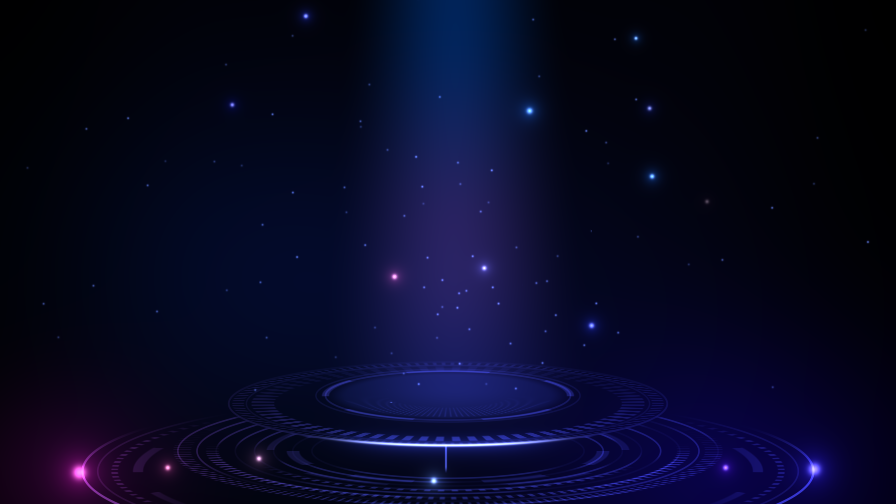
Give the GLSL for this background, as a WebGL 1 fragment shader.

```glsl
precision highp float;
uniform vec2 u_resolution;

const float TAU = 6.2832;

vec2 hash22(vec2 p) {
  vec3 h = fract(p.xyx * vec3(.1031, .1030, .0973));
  h += dot(h, h.yzx + 33.33);
  return fract((h.xx + h.yz) * h.zy);
}

float blob(vec2 p, vec2 center, vec2 size) {
  vec2 q = (p - center) / size;
  return exp(-dot(q, q));
}

// Foreshortened disc: radius, turn from the front, radial gradient
vec3 disc(vec2 p, float y, float tilt) {
  vec2 q = vec2(p.x, (p.y - y) / tilt);
  float r = max(length(q), 1e-4);
  return vec3(r, atan(q.x, -q.y) / TAU, length(vec2(q.x, q.y / tilt)) / r);
}

float ring(vec3 d, float radius, float width) {
  float px = 1.0 / u_resolution.y;
  return 1.0 - smoothstep(width, width + 1.2 * px, abs(d.x - radius) / d.z);
}

float ticks(vec3 d, float inner, float outer, float count, float duty) {
  float px = 1.0 / u_resolution.y;
  float soft = px * d.z;
  float band = smoothstep(-soft, soft, .5 * (outer - inner) - abs(d.x - .5 * (inner + outer)));
  float edge = 2.5 * count * px / (TAU * d.x);
  float t = 2.0 * abs(fract(d.y * count) - .5);
  return band * (1.0 - smoothstep(duty - edge, duty + edge, t));
}

vec3 spark(vec2 p, vec2 center, float size, vec3 tint) {
  float d = length(p - center) / size;
  return tint * .6 * exp(-1.3 * d) + mix(tint, vec3(1), .5) * exp(-8.0 * d * d);
}

vec3 backdrop(vec2 p) {
  vec3 col = vec3(.004, .005, .022) * (1.0 - smoothstep(.45, .88, abs(p.x)));
  col += vec3(.004, .028, .11) * blob(p, vec2(-.40, .46), vec2(.42, .36));
  col += vec3(.008, .018, .085) * blob(p, vec2(.12, .38), vec2(.5, .42));
  col += vec3(.025, .0, .23) * blob(p, vec2(.56, .05), vec2(.36, .27));
  col += vec3(.11, .005, .11) * blob(p, vec2(-.76, .05), vec2(.2, .18));
  // Light beam, azure above and violet midway
  float x = p.x - .015;
  float beam = 1.0 - smoothstep(.0, mix(.30, .22, p.y), abs(x));
  vec3 light = mix(vec3(.07, .075, .22), vec3(.15, .105, .25), smoothstep(.2, .48, p.y));
  light = mix(light, vec3(.0, .13, .31), smoothstep(.52, .95, p.y));
  return col + light * beam * smoothstep(.13, .23, p.y);
}

vec3 dust(vec2 p) {
  vec3 col = vec3(0);
  float density = .035 + .3 * blob(p, vec2(.0, .42), vec2(.24, .26));
  for (int i = 0; i < 2; i++) {
    vec2 g = p / .05 + 40.0 + 31.7 * float(i);
    vec2 cell = floor(g);
    vec2 seed = hash22(cell);
    vec2 spot = .15 + .7 * hash22(cell + 57.0);
    float d = length(g - cell - spot) * .05;
    float on = step(seed.x, density) * step(.2, p.y);
    col += vec3(.36, .46, .85) * on * (.25 + .65 * seed.y) * exp(-d * d / 5e-6);
  }
  return col;
}

vec3 platform(vec2 p) {
  vec3 hue = mix(vec3(.48, .25, .6), vec3(.26, .29, .8), smoothstep(-.7, -.1, p.x));
  vec3 top = disc(p, .199, .19);
  vec3 well = disc(p, .215, .2);
  vec3 mid = disc(p, .105, .2);
  vec3 base = disc(p, .065, .21);
  float front = .5 + .5 * cos(TAU * top.y);
  float below = smoothstep(.43, .45, top.x);
  float sides = smoothstep(.42, .66, abs(p.x));

  // Upper disc
  float upper = (.04 + .2 * front) * ring(top, .435, .0006) + .1 * ring(top, .40, .0003);
  upper += ticks(top, .345, .39, 72.0, .5) * (.07 + .38 * front * front);
  upper += .16 * ticks(top, .405, .428, 150.0, .4);
  upper += ring(well, .243, .0005) * .22 + ring(well, .262, .0003) * .12;
  upper += .3 * ticks(well, .236, .25, 5.0, .55);
  upper += .18 * ticks(well, .12, .21, 110.0, .25) * smoothstep(.22, .17, p.y);

  // Lower rings, each broken into arcs
  float lower = 0.0;
  for (int i = 0; i < 8; i++) {
    float n = float(i);
    float gap = smoothstep(-.5, .4, cos(TAU * mid.y * (2.0 + mod(n, 3.0)) + 1.7 * n));
    lower += ring(mid, .27 + .038 * n, .0004) * .24 * (.25 + gap);
  }
  lower += .2 * ticks(mid, .295, .32, 7.0, .5);
  lower += .16 * ticks(mid, .345, .36, 5.0, .45);
  lower += .4 * ticks(mid, .385, .40, 90.0, .45) * smoothstep(.08, .04, p.y);
  lower += .4 * ticks(mid, .455, .48, 130.0, .45) * smoothstep(.12, .08, p.y);
  lower += .32 * ticks(mid, .51, .545, 190.0, .35) * smoothstep(.15, .05, p.y);
  lower += .22 * ticks(base, .605, .625, 9.0, .55) * sides;
  lower += .28 * ticks(base, .655, .668, 120.0, .45) * sides;
  float lit = smoothstep(.16, .05, p.y);
  lower += (.7 * lit * ring(base, .725, .001) + .18 * ring(base, .695, .0004)) * sides;

  // Bright front rim, its stem and the haze in the well
  float rim = abs(top.x - .435) / top.z;
  float reach = exp(-pow(abs(p.x) / .2, 4.0)) * step(p.y, .199);
  vec3 col = hue * (upper + lower * below);
  col += vec3(.025, .035, .10) * (1.0 - smoothstep(.2, .245, well.x));
  col += reach * (vec3(.8, .85, 1) * exp(-rim * rim / 8e-6) + vec3(.1, .13, .45) * exp(-rim * 70.0));
  float stem = exp(-pow((p.x + .004) / .0018, 2.0));
  return col + vec3(.3, .35, .8) * stem * smoothstep(.06, .075, p.y) * (1.0 - smoothstep(.11, .12, p.y));
}

void main() {
  vec2 p = (gl_FragCoord.xy - vec2(.5 * u_resolution.x, 0)) / u_resolution.y;
  vec3 azure = vec3(.1, .42, .95), blue = vec3(.13, .2, .9), pink = vec3(.75, .25, .5);
  vec3 col = backdrop(p) + dust(p) + platform(p);

  // Floating sparks
  col += spark(p, vec2(-.282, .968), .011, blue);
  col += spark(p, vec2(-.428, .792), .011, vec3(.04, .05, .55));
  col += spark(p, vec2(.162, .780), .015, azure);
  col += spark(p, vec2(.373, .924), .009, azure * .8);
  col += spark(p, vec2(.400, .785), .011, blue * .6);
  col += spark(p, vec2(.405, .650), .012, azure);
  col += spark(p, vec2(.514, .600), .011, pink * .2) * .5;
  col += spark(p, vec2(-.106, .451), .013, pink);
  col += spark(p, vec2(.072, .468), .011, vec3(.4, .4, .9));
  col += spark(p, vec2(.285, .354), .013, blue);

  // Lamps along the platform
  col += spark(p, vec2(-.731, .0625), .034, vec3(.9, .1, .75));
  col += spark(p, vec2(.727, .069), .030, vec3(.2, .15, 1));
  col += spark(p, vec2(-.556, .072), .013, pink);
  col += spark(p, vec2(-.375, .090), .013, vec3(.7, .4, .6));
  col += spark(p, vec2(.551, .072), .013, vec3(.35, .08, .85));
  col += spark(p, vec2(-.028, .046), .015, vec3(.4, .6, 1));
  gl_FragColor = vec4(min(col, 1.0), 1);
}
```
